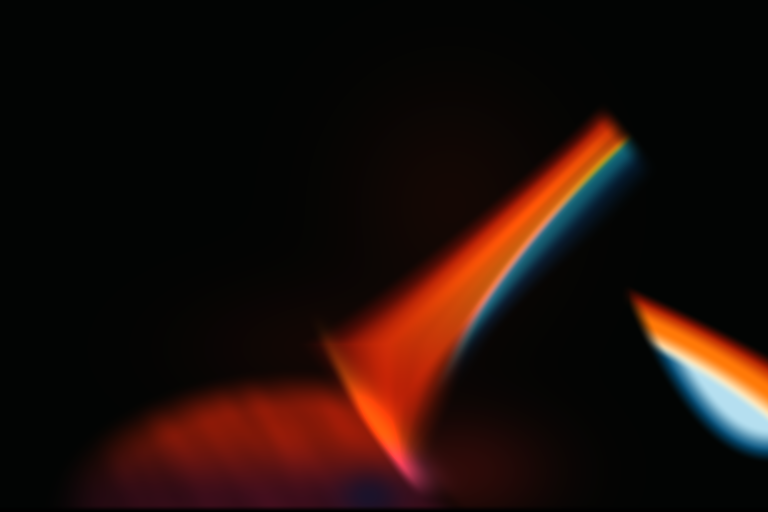
This background is drawn by a Shadertoy shader. Its source:

```glsl
// Prismatic light leaks on black: a curved beam, a low red dome, a thin flare and a bright petal.

#define BLACK vec3(0.008, 0.016, 0.012)
#define DEEP_RED vec3(0.50, 0.04, 0.01)
#define RED vec3(0.70, 0.11, 0.01)
#define ORANGE vec3(0.90, 0.31, 0.01)
#define AMBER vec3(0.70, 0.34, 0.04)
#define TEAL vec3(0.05, 0.36, 0.44)
#define NAVY vec3(0.01, 0.12, 0.24)
#define MAUVE vec3(0.50, 0.17, 0.30)
#define CREAM vec3(1.00, 0.93, 0.78)
#define ICE vec3(0.70, 0.86, 0.93)
#define GRAIN 0.35

vec2 hashGradient(vec2 cell) {
    vec2 h = vec2(dot(cell, vec2(127.1, 311.7)), dot(cell, vec2(269.5, 183.3)));
    return 2.0 * fract(sin(h) * 43758.5) - 1.0;
}

float gradientNoise(vec2 p) {
    vec2 i = floor(p), f = fract(p);
    vec2 w = f * f * f * (f * (f * 6.0 - 15.0) + 10.0);
    vec2 e = vec2(0.0, 1.0);
    float low = mix(dot(hashGradient(i), f), dot(hashGradient(i + e.yx), f - e.yx), w.x);
    float high = mix(dot(hashGradient(i + e), f - e), dot(hashGradient(i + 1.0), f - 1.0), w.x);
    return mix(low, high, w.y);
}

float glow(vec2 p, vec2 centre, vec2 radius) {
    vec2 q = (p - centre) / radius;
    return exp(-dot(q, q));
}

// Horizontal position of the line where warm light splits into blue
float splitX(float y) { return 0.76 + 0.22 * y + 0.58 * y * y; }

// Horizontal position of the flare's sharp left side
float flareX(float y) {
    float t = 0.385 - y;
    return 0.609 + 0.42 * t + 0.5 * t * abs(t);
}

vec3 beam(vec2 p) {
    float split = splitX(p.y);
    float left = split - 0.11 - 0.92 * pow(0.73 - p.y, 2.0);
    left = mix(left, max(left, flareX(p.y)), step(p.y, 0.385));
    float u = (p.x - left) / max(split - left, 0.03);
    float d = p.x - split;
    float along = dot(p, vec2(0.77, 0.63));
    float cap = 1.0 - smoothstep(1.375, 1.42, along);
    float upper = smoothstep(0.22, 0.50, p.y);

    // Warm side
    vec3 warm = mix(DEEP_RED, RED, smoothstep(0.0, 0.35, u));
    vec3 core = mix(ORANGE, AMBER, smoothstep(0.55, 0.95, u));
    warm = mix(warm, core, smoothstep(0.2, 0.65, u) * upper);
    warm = mix(warm, RED, 0.6 * smoothstep(1.33, 1.41, along));
    warm *= 1.0 + GRAIN * 0.5 * gradientNoise(vec2(u * 5.0, along * 3.0));
    float soft = mix(0.055, 0.012, smoothstep(0.2, 0.42, p.y));
    float warmMask = smoothstep(-0.22, 0.38, u) * (1.0 - smoothstep(-soft, soft, d));
    warmMask *= smoothstep(-0.05, 0.22, p.y);

    // Cool side
    float coolWidth = mix(0.055, 0.115, smoothstep(0.32, 0.60, p.y));
    vec3 cool = mix(TEAL, NAVY, smoothstep(0.1, 0.65, d / coolWidth));
    float coolMask = smoothstep(-0.01, 0.014, d) * (1.0 - smoothstep(0.2, 1.15, d / coolWidth));
    coolMask *= smoothstep(0.22, 0.42, p.y);

    // Thin fringe: lavender below, yellow to green above
    float high = smoothstep(0.55, 0.68, p.y);
    vec3 fringe = mix(vec3(0.28, 0.20, 0.30), vec3(0.16, 0.26, 0.02), high);
    float line = exp(-pow((d + 0.002) / 0.011, 2.0)) * smoothstep(0.28, 0.42, p.y);
    return cap * (warm * warmMask + cool * coolMask + fringe * line);
}

vec3 dome(vec2 p) {
    float r = length((p - vec2(0.58, -0.03)) / vec2(0.47, 0.29));
    float mask = 1.0 - smoothstep(0.78, 1.08, r);
    mask *= 1.0 - smoothstep(-0.01, 0.06, p.x - flareX(p.y));
    vec3 tint = mix(vec3(0.22, 0.035, 0.09), vec3(0.52, 0.08, 0.015), smoothstep(0.02, 0.17, p.y));
    tint *= mix(0.55, 1.0, smoothstep(0.12, 0.42, p.x));
    tint *= 1.0 + GRAIN * gradientNoise(p * vec2(16.0, 9.0) + p.yx * 6.0);
    tint = mix(tint, vec3(0.07, 0.06, 0.17), 0.8 * glow(p, vec2(0.72, 0.03), vec2(0.06, 0.045)));
    vec3 echo = vec3(0.17, 0.025, 0.02) * glow(p, vec2(0.90, 0.08), vec2(0.17, 0.11));
    return tint * mask + echo * smoothstep(0.0, 0.08, p.x - flareX(p.y));
}

vec3 flare(vec2 p) {
    float d = p.x - flareX(p.y);
    float width = mix(0.055, 0.025, smoothstep(0.12, 0.38, p.y));
    float profile = smoothstep(-0.016, 0.014, d) * exp(-pow(max(d, 0.0) / width, 2.0));
    float fade = smoothstep(0.02, 0.09, p.y) * (1.0 - smoothstep(0.20, 0.40, p.y));
    vec3 tint = mix(MAUVE, vec3(0.55, 0.27, 0.02), smoothstep(0.09, 0.16, p.y));
    return tint * profile * fade;
}

vec3 petal(vec2 p) {
    float dx = max(p.x - 1.227, 0.0);
    float q = max(1.0 - dx / 0.29, 0.0);
    float top = 0.434 - 0.43 * dx - 0.25 * dx * dx;
    float middle = 0.338 - 0.34 * dx - 0.85 * dx * dx;
    float bottom = 0.107 + 0.327 * pow(q, 2.2);
    float slope = 2.48 * pow(q, 1.2);
    float edge = (p.y - bottom) / sqrt(1.0 + slope * slope);
    float a = (top - p.y) / (top - middle);

    vec3 warm = mix(vec3(0.65, 0.07, 0.0), vec3(1.0, 0.46, 0.02), smoothstep(0.05, 0.50, a));
    warm = mix(warm, CREAM, smoothstep(0.55, 1.0, a));
    vec3 cool = mix(vec3(0.0, 0.30, 0.48), ICE, smoothstep(0.005, 0.055, edge));
    vec3 tint = mix(cool, warm, smoothstep(-0.012, 0.016, p.y - middle));
    float mask = smoothstep(-0.12, 0.22, a) * smoothstep(-0.014, 0.02, edge);
    return tint * mask * smoothstep(1.212, 1.235, p.x);
}

void mainImage(out vec4 fragColor, in vec2 fragCoord) {
    vec2 p = fragCoord / iResolution.y;
    vec3 color = BLACK;

    // Faint red haze around the beam
    color += vec3(0.07, 0.012, 0.004) * glow(p, vec2(0.88, 0.60), vec2(0.20, 0.22));
    color += vec3(0.06, 0.008, 0.004) * glow(p, vec2(0.62, 0.32), vec2(0.24, 0.12));

    color += beam(p) + dome(p) + flare(p) + petal(p);
    color *= smoothstep(0.0, 0.014, p.y);
    fragColor = vec4(clamp(color, 0.0, 1.0), 1.0);
}
```
